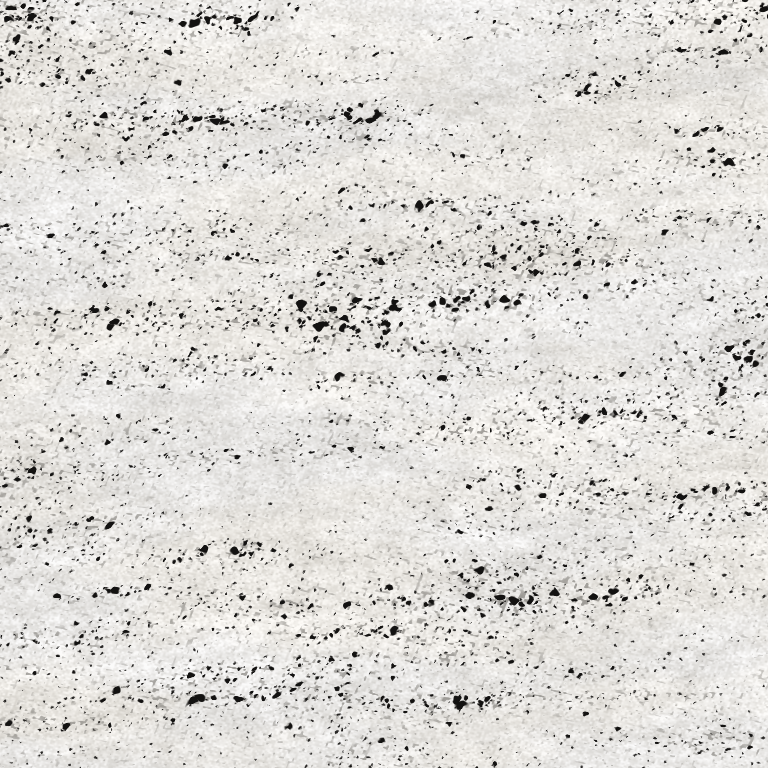
This texture is drawn by a three.js fragment shader. Its source:

```glsl
// Pale travertine: soft horizontal bands of warm and cool white stone,
// pitted by dark irregular pores. Pores are jittered cell scatters in three
// sizes, whose chance follows stretched noise along gently rising strata.

varying vec2 vUv;

const vec3 STONE_LIGHT = vec3(0.962, 0.957, 0.951);
const vec3 STONE_SHADE = vec3(0.825, 0.815, 0.797);
const vec3 WARM_TINT = vec3(1.003, 0.998, 0.986);
const vec3 COOL_TINT = vec3(0.996, 0.998, 1.001);
const vec3 PIT_GREY = vec3(0.52, 0.51, 0.49);
const vec3 PORE_DARK = vec3(0.075, 0.070, 0.066);
const float STRATA_SLOPE = 0.05;
const float STRATA_WAVE = 0.05;
const float EDGE_SOFTNESS = 0.0009;
const float GRAIN_STRENGTH = 0.75;

float hash(vec2 p) {
  vec3 q = fract(vec3(p.xyx) * 0.1031);
  q += dot(q, q.yzx + 33.33);
  return fract((q.x + q.y) * q.z);
}

float noise(vec2 p) {
  vec2 cell = floor(p);
  vec2 f = fract(p);
  f = f * f * (3.0 - 2.0 * f);
  float low = mix(hash(cell), hash(cell + vec2(1.0, 0.0)), f.x);
  float high = mix(hash(cell + vec2(0.0, 1.0)), hash(cell + 1.0), f.x);
  return mix(low, high, f.y);
}

// Octaves are turned against each other to hide the noise lattice
float fbm(vec2 p) {
  float sum = 0.0;
  float weight = 0.5;
  for (int i = 0; i < 5; i++) {
    sum += weight * noise(p);
    p = mat2(1.95, 0.55, -0.55, 1.95) * p + 17.3;
    weight *= 0.5;
  }
  return sum / 0.97;
}

// Bends flat layers into slowly rising, wavy strata
vec2 bendStrata(vec2 p) {
  float wave = fbm(p * vec2(2.5, 4.0) + 5.0) - 0.5;
  return vec2(p.x, p.y - STRATA_SLOPE * p.x + STRATA_WAVE * wave);
}

// How porous the strata are: broad zones, bands and thin strands
float porosity(vec2 p) {
  float zone = noise(p * vec2(2.2, 7.0) + 41.0);
  float band = noise(p * vec2(4.0, 20.0) + 73.0);
  float strand = noise(p * vec2(6.5, 54.0) + 19.0);
  float mixed = 0.15 * zone + 0.35 * band + 0.5 * strand;
  return 0.5 + 1.4 * (mixed - 0.5);
}

// Coverage by pores of one size; onset holds the porosity range where they appear
float poreLayer(vec2 p, vec2 cells, float radius, vec2 onset, float chance, float seed) {
  vec2 wobbleAt = p / (radius * 1.3) + seed;
  vec2 wobble = vec2(noise(wobbleAt), noise(wobbleAt + 57.0)) - 0.5;
  vec2 rough = p + wobble * radius * 1.2;
  vec2 home = floor(p * cells);
  float nearest = 1.0;
  for (int j = -1; j <= 1; j++) {
    for (int i = -1; i <= 1; i++) {
      vec2 cell = home + vec2(float(i), float(j));
      vec2 key = cell + seed;
      vec2 jitter = vec2(hash(key + 11.0), hash(key + 137.0)) - 0.5;
      vec2 centre = (cell + 0.5 + 0.95 * jitter) / cells;
      float odds = chance * smoothstep(onset.x, onset.y, porosity(centre));
      if (hash(key + 211.0) < odds) {
        float size = radius * mix(0.4, 1.0, hash(key + 307.0));
        float stretch = mix(0.9, 1.7, hash(key + 401.0));
        vec2 offset = rough - centre;
        offset.y -= offset.x * 0.7 * (hash(key + 503.0) - 0.35);
        float dist = length(offset / vec2(stretch, 1.0)) - size;
        nearest = min(nearest, dist);
      }
    }
  }
  return 1.0 - smoothstep(-EDGE_SOFTNESS, EDGE_SOFTNESS, nearest);
}

// Banded, mottled and grainy stone without pores
vec3 stoneColour(vec2 p, vec2 layer) {
  float bands = fbm(layer * vec2(2.5, 14.0) + 3.0) - 0.5;
  float mottle = fbm(p * vec2(28.0, 48.0) + 29.0) - 0.5;
  float streaks = fbm(layer * vec2(24.0, 130.0)) - 0.5;
  float grain = noise(mat2(310.0, 90.0, -110.0, 370.0) * p) - 0.5;
  float shade = 0.3 + 0.6 * bands + 0.8 * mottle + 0.4 * streaks + GRAIN_STRENGTH * grain;
  vec3 stone = mix(STONE_LIGHT, STONE_SHADE, clamp(shade, -0.2, 1.3));
  float warmth = smoothstep(0.35, 0.65, fbm(layer * vec2(3.0, 11.0) + 90.0));
  return stone * mix(COOL_TINT, WARM_TINT, warmth);
}

void main() {
  vec2 layer = bendStrata(vUv);
  vec3 colour = stoneColour(vUv, layer);

  // Shallow grey pits, denser along porous strata
  float porous = smoothstep(0.2, 0.85, porosity(layer));
  float pitNoise = noise(mat2(210.0, 70.0, -90.0, 290.0) * layer + 61.0);
  float pits = smoothstep(0.74, 1.0, pitNoise + 0.1 * porous);
  colour = mix(colour, PIT_GREY, pits * mix(0.3, 0.75, porous));

  // Deep pores from dust to cavities
  float fine = poreLayer(layer, vec2(100.0, 130.0), 0.0016, vec2(0.05, 0.95), 0.50, 7.0);
  float medium = poreLayer(layer, vec2(60.0, 84.0), 0.0030, vec2(0.35, 0.95), 0.55, 601.0);
  float large = poreLayer(layer, vec2(62.0, 70.0), 0.0050, vec2(0.66, 0.95), 0.70, 1301.0);
  float pores = max(0.9 * fine, max(medium, large));
  colour = mix(colour, PORE_DARK, pores);

  gl_FragColor = vec4(colour, 1.0);
}
```
